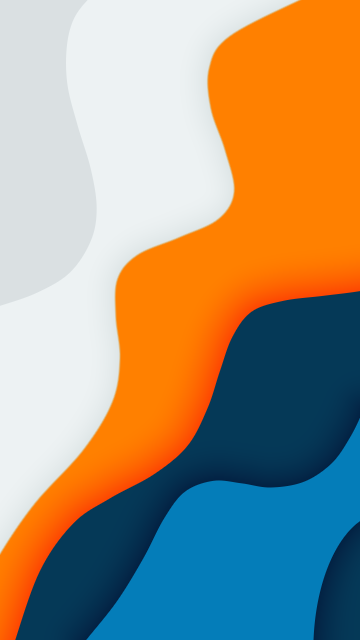
Write a WebGL 2 fragment shader that draws this background.

```glsl
#version 300 es
precision highp float;

#define GRID vec2(432.0, 768.0)
#define STEPS 10
#define PALE_REACH 42.0
#define EMBER_REACH 62.0
#define DEEP_REACH 52.0
#define RIM_WIDTH 1.8

uniform vec2 u_resolution;
out vec4 outColor;

const vec3 GREY = vec3(0.853, 0.880, 0.888);
const vec3 WHITE = vec3(0.930, 0.949, 0.953);
const vec3 PALE_SHADE = vec3(0.855, 0.887, 0.890);
const vec3 TAN = vec3(0.87, 0.70, 0.42);
const vec3 ORANGE = vec3(1.0, 0.502, 0.0);
const vec3 EMBER = vec3(0.99, 0.27, 0.01);
const vec3 NAVY = vec3(0.020, 0.222, 0.342);
const vec3 DEEP = vec3(0.012, 0.130, 0.262);
const vec3 BLUE = vec3(0.016, 0.490, 0.725);

// Knots of the wavy edges, on a grid spanning the canvas
const vec2 WHITE_EDGE[13] = vec2[13](
  vec2(-45, 388), vec2(0, 401), vec2(45, 417), vec2(84, 441), vec2(109, 479),
  vec2(116, 518), vec2(109, 565), vec2(93, 618), vec2(81, 666), vec2(80, 710),
  vec2(88, 744), vec2(106, 769), vec2(130, 790));

const vec2 ORANGE_EDGE[18] = vec2[18](
  vec2(-24, 56), vec2(0, 103), vec2(42, 164), vec2(100, 228), vec2(135, 286),
  vec2(144, 338), vec2(139, 388), vec2(141, 433), vec2(165, 462), vec2(215, 483),
  vec2(262, 505), vec2(281, 538), vec2(270, 588), vec2(253, 638), vec2(251, 686),
  vec2(275, 724), vec2(362, 769), vec2(440, 803));

const vec2 NAVY_EDGE[15] = vec2[15](
  vec2(0, -62), vec2(17, -4), vec2(48, 83), vec2(88, 140), vec2(132, 170),
  vec2(185, 199), vec2(225, 233), vec2(249, 278), vec2(264, 323), vec2(279, 364),
  vec2(302, 394), vec2(340, 407), vec2(388, 413), vec2(434, 419), vec2(490, 430));

const vec2 BLUE_EDGE[14] = vec2[14](
  vec2(75, -37), vec2(101, -3), vec2(140, 46), vec2(172, 98), vec2(197, 146),
  vec2(222, 178), vec2(256, 191), vec2(290, 188), vec2(325, 183), vec2(365, 190),
  vec2(398, 212), vec2(420, 243), vec2(436, 276), vec2(452, 318));

vec2 catmullRom(vec2 a, vec2 b, vec2 c, vec2 d, float t) {
  return b + 0.5 * t * (c - a + t * (2.0 * a - 5.0 * b + 4.0 * c - d
    + t * (3.0 * (b - c) + d - a)));
}

// Adds one span: x keeps the squared distance, y flips sign at each crossing to the left
void addSpan(vec2 p, vec2 a, vec2 b, vec2 c, vec2 d, inout vec2 field) {
  vec2 start = b;
  for (int i = 1; i <= STEPS; i++) {
    vec2 end = catmullRom(a, b, c, d, float(i) / float(STEPS));
    vec2 along = end - start;
    vec2 offset = p - start;
    vec2 gap = offset - along * clamp(dot(offset, along) / dot(along, along), 0.0, 1.0);
    field.x = min(field.x, dot(gap, gap));
    if ((start.y > p.y) != (end.y > p.y)
        && p.x > start.x + along.x * offset.y / along.y) field.y = -field.y;
    start = end;
  }
}

// Rows below the first knot lie inside, so the sign is negative there
vec2 startField(vec2 p, vec2 first) {
  return vec2(1e9, p.y < first.y ? -1.0 : 1.0);
}

float signedDistance(vec2 field) {
  return field.y * sqrt(field.x);
}

float ellipseDistance(vec2 q, vec2 radii) {
  float f = length(q / radii);
  return f * (f - 1.0) / length(q / (radii * radii));
}

float shade(float d, float reach) {
  float s = 1.0 - clamp(abs(d) / reach, 0.0, 1.0);
  return s * s;
}

float cover(float d, float pixel) {
  return clamp(0.5 - d / pixel, 0.0, 1.0);
}

void main() {
  vec2 p = gl_FragCoord.xy / u_resolution * GRID;
  float pixel = GRID.x / u_resolution.x;

  // Signed distances, negative to the right of each edge
  vec2 w = startField(p, WHITE_EDGE[1]);
  vec2 o = startField(p, ORANGE_EDGE[1]);
  vec2 n = startField(p, NAVY_EDGE[1]);
  vec2 b = startField(p, BLUE_EDGE[1]);
  for (int i = 0; i < WHITE_EDGE.length() - 3; i++)
    addSpan(p, WHITE_EDGE[i], WHITE_EDGE[i + 1], WHITE_EDGE[i + 2], WHITE_EDGE[i + 3], w);
  for (int i = 0; i < ORANGE_EDGE.length() - 3; i++)
    addSpan(p, ORANGE_EDGE[i], ORANGE_EDGE[i + 1], ORANGE_EDGE[i + 2], ORANGE_EDGE[i + 3], o);
  for (int i = 0; i < NAVY_EDGE.length() - 3; i++)
    addSpan(p, NAVY_EDGE[i], NAVY_EDGE[i + 1], NAVY_EDGE[i + 2], NAVY_EDGE[i + 3], n);
  for (int i = 0; i < BLUE_EDGE.length() - 3; i++)
    addSpan(p, BLUE_EDGE[i], BLUE_EDGE[i + 1], BLUE_EDGE[i + 2], BLUE_EDGE[i + 3], b);
  float orangeD = signedDistance(o);
  float navyD = signedDistance(n);
  float blueD = signedDistance(b);
  float cornerD = ellipseDistance(p - vec2(462.0, -12.0), vec2(86.0, 165.0));

  // Layers from back to front, each shaded by the one above it
  vec3 white = mix(WHITE, PALE_SHADE, 0.8 * shade(orangeD, PALE_REACH));
  vec3 orange = mix(ORANGE, EMBER, shade(navyD, EMBER_REACH));
  vec3 navy = mix(NAVY, DEEP, shade(blueD, DEEP_REACH));
  vec3 corner = mix(NAVY, DEEP, shade(cornerD, DEEP_REACH));
  vec3 color = mix(GREY, white, cover(signedDistance(w), pixel));
  color = mix(color, orange, cover(orangeD, pixel));
  color = mix(color, TAN, 0.6 * (1.0 - smoothstep(0.0, RIM_WIDTH, abs(orangeD))));
  color = mix(color, navy, cover(navyD, pixel));
  color = mix(color, BLUE, cover(blueD, pixel));
  color = mix(color, corner, cover(cornerD, pixel));
  outColor = vec4(color, 1.0);
}
```
